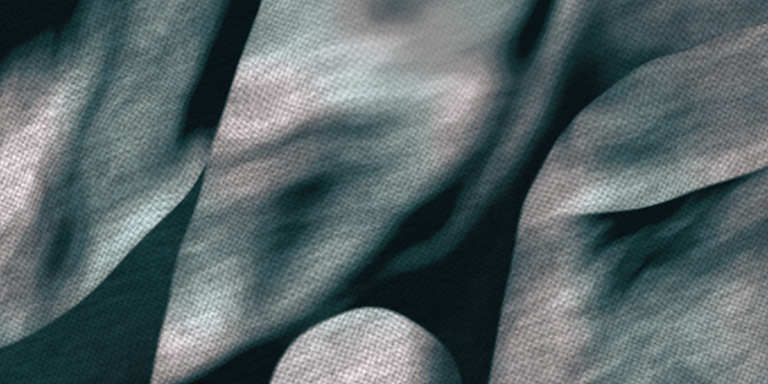
Reproduce this texture procedurally as a WebGL 1 fragment shader.

```glsl
precision highp float;
// Draped, crumpled linen: overlapping folds in grey and deep teal with a fine weave.
uniform vec2 u_resolution;

const vec3 INK = vec3(0.04, 0.08, 0.09);
const vec3 DEEP_TEAL = vec3(0.08, 0.19, 0.20);
const vec3 SLATE = vec3(0.22, 0.31, 0.33);
const vec3 GREY = vec3(0.38, 0.42, 0.43);
const vec3 ASH = vec3(0.55, 0.56, 0.56);
const vec3 LINEN = vec3(0.71, 0.72, 0.73);
const vec3 WARM_TINT = vec3(1.04, 0.985, 0.985);
const vec3 COOL_TINT = vec3(0.93, 1.02, 1.005);
const float WEAVE_FREQ = 340.0;
const float WEAVE_DEPTH = 0.13;
const float GRAIN_DEPTH = 0.22;
const float EDGE_SOFT = 0.007;

float hash(vec2 p) {
  return fract(sin(dot(p, vec2(127.1, 311.7))) * 43758.5453);
}

float noise(vec2 p) {
  vec2 i = floor(p), f = fract(p);
  f = f * f * (3.0 - 2.0 * f);
  return mix(mix(hash(i), hash(i + vec2(1, 0)), f.x),
             mix(hash(i + vec2(0, 1)), hash(i + vec2(1, 1)), f.x), f.y);
}

float fbm(vec2 p) {
  float sum = 0.0, amp = 0.53;
  for (int i = 0; i < 4; i++) {
    sum += amp * noise(p);
    p = p * 2.03 + 17.3;
    amp *= 0.5;
  }
  return sum;
}

// Coordinates along and across a direction
vec2 turn(vec2 p, float a) {
  float c = cos(a), s = sin(a);
  return vec2(c * p.x + s * p.y, c * p.y - s * p.x);
}

// Long irregular ripples running along an angle, centred on zero
float ripples(vec2 p, float angle, float freq) {
  vec2 q = turn(p, angle);
  q.y += 0.10 * noise(p * 4.0 + 3.0);
  return fbm(q * vec2(0.3, 1.0) * freq + freq) - 0.5;
}

// Soft elongated patch of light or shade
float pool(vec2 p, vec2 centre, float angle, vec2 size) {
  vec2 q = turn(p - centre, angle) / size;
  return exp(-dot(q, q));
}

float cover(float d) { return smoothstep(-EDGE_SOFT, EDGE_SOFT, d); }

float leftCloth(vec2 p, float edge, float hem) {
  float v = 0.52 + 1.1 * ripples(p, 1.15, 8.0);
  v += 0.38 * pool(p, vec2(0.06, 0.60), 1.2, vec2(0.32, 0.10));
  v -= 0.55 * pool(p, vec2(0.06, 1.0), 0.6, vec2(0.24, 0.11));
  v -= 0.42 * pool(p, vec2(0.28, 0.86), 1.25, vec2(0.30, 0.05));
  v -= 0.20 * pool(p, vec2(0.44, 0.80), 1.2, vec2(0.30, 0.10));
  v += 0.22 * pool(vec2(0.0, p.y), vec2(0.0, hem + 0.05), 0.0, vec2(0.07));
  return v - 0.75 * smoothstep(-0.13, -0.01, edge) * smoothstep(0.5, 0.7, p.y);
}

float centreCloth(vec2 p, float edge, float strip) {
  float v = 0.76 + 0.75 * ripples(p, 0.38, 7.0);
  v += 0.16 * pool(p, vec2(1.02, 0.86), 0.2, vec2(0.25, 0.15));
  v -= 0.40 * pool(p, vec2(0.86, 0.66), 0.22, vec2(0.28, 0.055));
  v -= 0.28 * pool(p, vec2(0.80, 0.51), 0.35, vec2(0.30, 0.04));
  v -= 0.42 * pool(p, vec2(0.72, 0.30), 1.1, vec2(0.24, 0.07));
  v -= 0.35 * pool(p, vec2(1.08, 0.43), 0.3, vec2(0.20, 0.10));
  v -= 0.22 * pool(p, vec2(1.02, 0.99), 0.0, vec2(0.08, 0.09));
  v -= 0.15 * exp(-edge * 30.0);
  return v - 0.75 * smoothstep(-0.20, -0.04, strip);
}

float rightCloth(vec2 p, float edge) {
  float u = p.x - 1.43;
  float ridge = p.y - (0.43 + 0.10 * u + 0.25 * u * u);
  float upper = 0.56 + 0.75 * ripples(p, 0.45, 9.0);
  upper += 0.32 * exp(-pow((ridge - 0.04) / 0.07, 2.0));
  upper -= 0.30 * pool(p, vec2(1.60, 0.60), 0.2, vec2(0.14, 0.05));
  float lower = 0.47 + 0.95 * ripples(p, 0.75, 9.0);
  lower -= 0.38 * exp(ridge * 14.0) * smoothstep(0.0, 0.12, u);
  lower += 0.32 * pool(p, vec2(1.43, 0.20), 1.35, vec2(0.32, 0.09));
  float v = mix(lower, upper, mix(0.5, cover(ridge), smoothstep(-0.04, 0.08, u)));
  return v - 0.12 * exp(-edge * 35.0);
}

vec3 ramp(float v) {
  vec3 c = mix(INK, DEEP_TEAL, smoothstep(0.05, 0.18, v));
  c = mix(c, SLATE, smoothstep(0.18, 0.33, v));
  c = mix(c, GREY, smoothstep(0.33, 0.51, v));
  c = mix(c, ASH, smoothstep(0.51, 0.70, v));
  return mix(c, LINEN * 1.06, smoothstep(0.70, 0.95, v));
}

void main() {
  vec2 uv = gl_FragCoord.xy / u_resolution.y;
  vec2 p = uv + 0.03 * (vec2(noise(uv * 6.0), noise(uv * 6.0 + 40.0)) - 0.5);
  float t = 1.0 - p.y;

  // Outlines of the overlapping pieces
  float hem = 0.10 + 0.30 * p.x + 1.1 * p.x * p.x;
  float centreEdge = p.x - (0.385 + 0.23 * p.y + 0.05 * p.y * p.y);
  float strip = p.x - (1.5 - 0.36 * t - 0.6 * t * t * t);
  float rightEdge = p.x - (1.27 + 0.17 * p.y + 0.72 * pow(max(p.y, 0.0), 5.0));
  float dome = 1.0 - length((p - vec2(0.95, -0.06)) / vec2(0.26, 0.25));

  // Layers from back to front
  float v = 0.13 + 0.4 * ripples(p, 0.5, 6.0);
  v = mix(v, leftCloth(p, centreEdge, hem), cover(p.y - hem));
  v = mix(v, centreCloth(p, centreEdge, strip), cover(centreEdge));
  float gap = 0.06 + 0.2 * ripples(p, 1.2, 6.0);
  gap += 0.36 * smoothstep(0.68, 0.95, p.y) * smoothstep(1.45, 1.65, p.x);
  gap += 0.6 * ripples(p, 0.5, 9.0) * smoothstep(1.5, 1.7, p.x);
  v = mix(v, gap, smoothstep(-0.03, 0.05, strip));
  float band = exp(-pow(strip / 0.05, 2.0)) * smoothstep(0.15, 0.5, p.y);
  v = mix(v, 0.28 + 0.32 * p.y + 0.5 * ripples(p, 1.1, 10.0), band);
  float lump = 0.78 + 0.5 * ripples(p, 0.4, 7.0) - 0.6 * smoothstep(1.04, 1.16, p.x);
  v = mix(v, lump, cover(dome * 0.25));
  v = mix(v, rightCloth(p, rightEdge), cover(rightEdge));

  // Weave, uneven threads and tint
  vec2 thread = turn(p + 0.05 * noise(p * 3.0), 0.3);
  float weave = sin(thread.x * WEAVE_FREQ) * sin(thread.y * WEAVE_FREQ);
  float uneven = noise(thread * vec2(25.0, 130.0)) + noise(uv * 170.0) - 1.0;
  float focus = 1.0 - 0.75 * pool(p, vec2(1.12, 0.92), 0.0, vec2(0.35, 0.25));
  vec3 tint = mix(COOL_TINT, WARM_TINT, smoothstep(0.3, 0.7, noise(p * 3.0 + 9.0)));
  vec3 colour = ramp(clamp(v, 0.0, 1.0)) * tint;
  colour *= 1.0 + focus * (WEAVE_DEPTH * weave + GRAIN_DEPTH * uneven);
  gl_FragColor = vec4(clamp(colour, 0.0, 1.0), 1.0);
}
```
